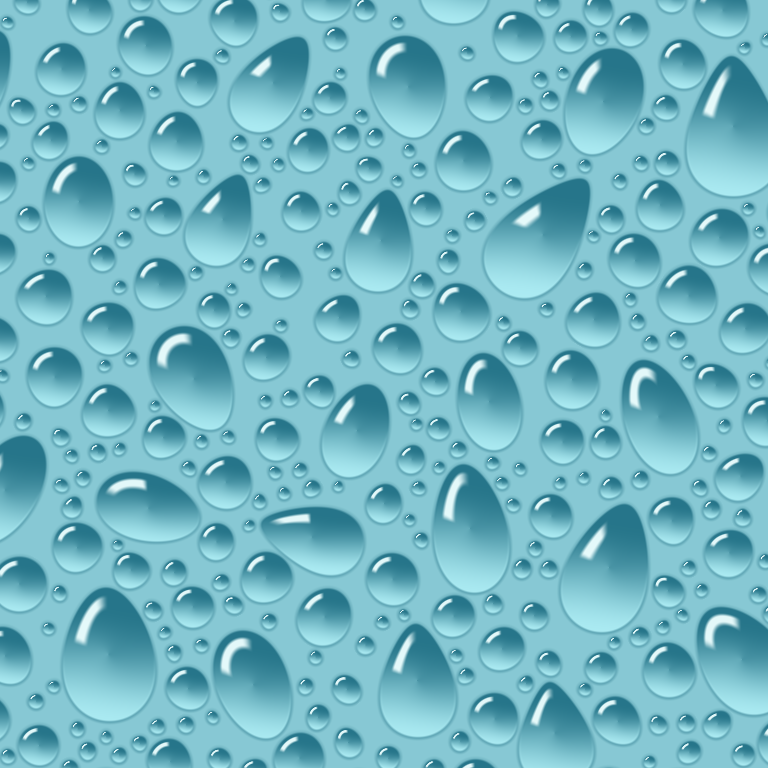
This texture is drawn by a WebGL 1 fragment shader. Its source:

```glsl
precision highp float;
// Glossy water drops of four sizes packed on a pale teal surface.
uniform vec2 u_resolution;

// Each size: grid cell, smallest radius, largest radius, random salt
#define BIG vec4(0.2, 0.058, 0.093, 1.0)
#define MEDIUM vec4(0.086, 0.024, 0.039, 2.0)
#define SMALL vec4(0.052, 0.014, 0.0225, 3.0)
#define TINY vec4(0.032, 0.0075, 0.0125, 4.0)
#define GAP 0.007
#define SOFT 0.0018
#define SURFACE vec3(0.53, 0.785, 0.83)
#define SHADOW vec3(0.27, 0.56, 0.63)
#define DEEP vec3(0.15, 0.46, 0.54)
#define PALE vec3(0.67, 0.92, 0.95)
#define GLINT vec3(0.93, 1.0, 1.0)

vec3 hash3(vec2 cell, float salt) {
  vec3 k = vec3(dot(cell, vec2(127.1, 311.7)), dot(cell, vec2(269.5, 183.3)), dot(cell, vec2(419.2, 371.9)));
  return fract(sin(k + salt * 17.3) * 43758.5);
}

mat2 spin(float angle) {
  float c = cos(angle), s = sin(angle);
  return mat2(c, -s, s, c);
}

// Rows of each turned grid slide by a random amount
float rowShift(float row, float salt) { return hash3(vec2(row, 7.0), salt).x; }

vec2 cellNear(vec2 p, vec4 size, vec2 offset) {
  vec2 g = spin(size.w * 1.3) * p / size.x + offset;
  float row = floor(g.y);
  return vec2(floor(g.x + rowShift(row, size.w)), row);
}

// Centre and radius of a drop that stays within its cell
vec3 seed(vec2 cell, vec4 size, float attempt) {
  vec3 h = hash3(cell, size.w + attempt * 5.0);
  float radius = mix(size.y, size.z, h.z);
  float room = max(0.0, 0.5 - (radius + 0.5 * GAP) / size.x);
  vec2 g = cell + 0.5 + (h.xy - 0.5) * 2.0 * room;
  g.x -= rowShift(cell.y, size.w);
  return vec3(g * size.x * spin(size.w * 1.3), radius);
}

// Aspect, lean and taper
vec3 dropForm(vec2 cell, vec4 size) {
  vec3 h = hash3(cell, size.w + 31.0);
  if (size.w > 1.5) return vec3(mix(0.84, 0.99, h.x), (h.y - 0.5) * 1.8, (h.z - 0.5) * 0.3);
  float lean = h.y < 0.16 ? 1.3 : mix(-0.75, 0.75, fract(h.y * 7.0));
  return vec3(mix(0.55, 0.76, h.x), lean, mix(-0.2, 0.45, h.z));
}

// Approximate distance to a tapered ellipse
float dropDist(vec2 p, vec3 drop, vec3 form) {
  vec2 q = spin(form.y) * (p - drop.xy) / drop.z;
  vec2 axes = vec2(form.x * (1.0 - form.z * clamp(q.y, -1.0, 1.0)), 1.0);
  float k = length(q / axes) + 1e-5;
  return drop.z * k * (k - 1.0) / (length(q / (axes * axes)) + 1e-5);
}

vec3 fitted(vec3 drop, float clearance, vec4 size) {
  drop.z = min(drop.z, clearance - GAP);
  if (drop.z < size.y * 0.85) drop.z = -1.0;
  return drop;
}

// Each size yields to the larger ones; clearance is the free distance
vec3 bigDrop(vec2 cell) {
  vec3 drop = seed(cell, BIG, 0.0);
  if (hash3(cell, 53.0).x > 0.88) drop.z = -1.0;
  return drop;
}
float bigClear(vec2 p) {
  float d = 1.0;
  for (int i = 0; i < 4; i++) {
    vec2 cell = cellNear(p, BIG, vec2(mod(float(i), 2.0), floor(float(i) / 2.0)) - 0.5);
    vec3 drop = bigDrop(cell);
    if (drop.z > 0.0) d = min(d, dropDist(p, drop, dropForm(cell, BIG)));
  }
  return d;
}
vec3 mediumDrop(vec2 cell) {
  vec3 best = vec3(0.0, 0.0, -1.0);
  for (int i = 0; i < 2; i++) {
    vec3 drop = seed(cell, MEDIUM, float(i));
    drop = fitted(drop, bigClear(drop.xy), MEDIUM);
    if (drop.z > best.z) best = drop;
  }
  return best;
}
float mediumClear(vec2 p) {
  float d = bigClear(p);
  for (int i = 0; i < 4; i++) {
    vec3 drop = mediumDrop(cellNear(p, MEDIUM, vec2(mod(float(i), 2.0), floor(float(i) / 2.0)) - 0.5));
    d = min(d, length(p - drop.xy) - drop.z);
  }
  return d;
}
vec3 smallDrop(vec2 cell) {
  vec3 drop = seed(cell, SMALL, 0.0);
  return fitted(drop, mediumClear(drop.xy), SMALL);
}
vec3 tinyDrop(vec2 cell) {
  vec3 drop = seed(cell, TINY, 0.0);
  float d = mediumClear(drop.xy);
  for (int i = 0; i < 4; i++) {
    vec3 other = smallDrop(cellNear(drop.xy, SMALL, vec2(mod(float(i), 2.0), floor(float(i) / 2.0)) - 0.5));
    d = min(d, length(drop.xy - other.xy) - other.z);
  }
  return fitted(drop, d, TINY);
}

// Shades one drop with its shadow; true where the drop hides the surface
bool paintDrop(inout vec3 colour, vec2 p, vec3 drop, vec3 form) {
  if (drop.z < 0.0) return false;
  float d = dropDist(p, drop, form);
  vec2 toward = normalize(p - drop.xy + 1e-6);
  float height = (p.y - drop.y) / (drop.z * length(vec2(cos(form.y), form.x * sin(form.y))));
  float depth = -d / drop.z;
  float halo = 1.0 - smoothstep(0.0, GAP * 0.8, d);
  colour = mix(colour, SHADOW, halo * (0.5 - 0.2 * toward.y));
  vec3 body = mix(PALE, DEEP, smoothstep(-1.08, 0.72, height + 0.12 * toward.x));
  float rim = 1.0 - smoothstep(0.0, 0.004, -d);
  body = mix(body, toward.y > 0.0 ? DEEP : PALE, rim * 0.5 * abs(toward.y));
  float band = smoothstep(0.1, 0.17, depth) * (1.0 - smoothstep(0.25, 0.36, depth));
  float arc = smoothstep(0.8, 0.93, dot(toward, vec2(-0.6, 0.8)));
  body = mix(body, GLINT, band * arc * 0.95);
  colour = mix(colour, body, 1.0 - smoothstep(-SOFT, SOFT, d));
  return d < -SOFT;
}

void main() {
  vec2 p = gl_FragCoord.xy / min(u_resolution.x, u_resolution.y);
  vec3 colour = SURFACE;
  vec2 cell = cellNear(p, BIG, vec2(0.0));
  bool covered = paintDrop(colour, p, bigDrop(cell), dropForm(cell, BIG));
  if (!covered) {
    cell = cellNear(p, MEDIUM, vec2(0.0));
    covered = paintDrop(colour, p, mediumDrop(cell), dropForm(cell, MEDIUM));
  }
  if (!covered) {
    cell = cellNear(p, SMALL, vec2(0.0));
    covered = paintDrop(colour, p, smallDrop(cell), dropForm(cell, SMALL));
  }
  if (!covered) {
    cell = cellNear(p, TINY, vec2(0.0));
    paintDrop(colour, p, tinyDrop(cell), dropForm(cell, TINY));
  }
  gl_FragColor = vec4(colour, 1.0);
}
```
